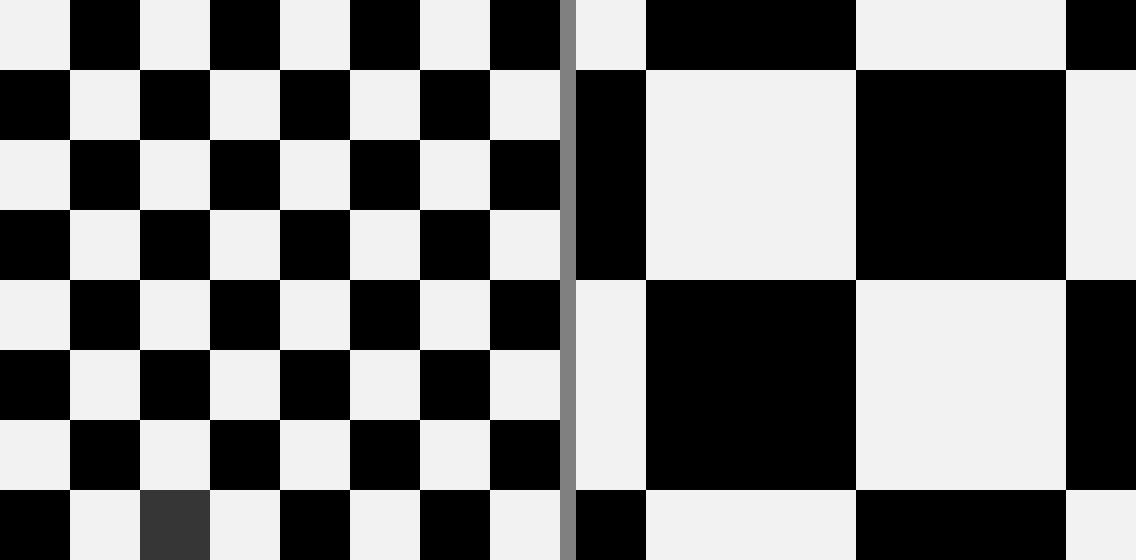
Left: the whole. Right: its middle third, enlarged.
Give the GLSL for this pattern, as a Shadertoy shader.

```glsl
// Black and off-white checkerboard of 8 by 8 squares with one faded dark square.

// Signed square wave with period 2 and edges one pixel wide: +1 on even cells, -1 on odd cells.
vec2 alternate(vec2 p, vec2 pixel) {
    vec2 edgeDistance = abs(2.0 * fract(0.5 * p - 0.25) - 1.0) - 0.5;
    return clamp(2.0 * edgeDistance / pixel, -1.0, 1.0);
}

// Smoothed coverage of the unit cell whose lower left corner is given, wrapping every 8 cells.
float cellMask(vec2 p, vec2 corner, vec2 pixel) {
    vec2 offset = abs(mod(p - corner + 3.5, 8.0) - 4.0);
    vec2 cover = clamp((0.5 - offset) / pixel + 0.5, 0.0, 1.0);
    return cover.x * cover.y;
}

void mainImage(out vec4 fragColor, in vec2 fragCoord) {
    vec2 p = 8.0 * fragCoord / iResolution.xy;
    vec2 pixel = 8.0 / iResolution.xy;

    // Checker parity, with a dark square at the origin
    vec2 wave = alternate(p, pixel);
    float light = 0.5 - 0.5 * wave.x * wave.y;

    // Faded square in the bottom row
    float dark = 0.21 * cellMask(p, vec2(2.0, 0.0), pixel);

    fragColor = vec4(vec3(mix(dark, 0.95, light)), 1.0);
}
```
